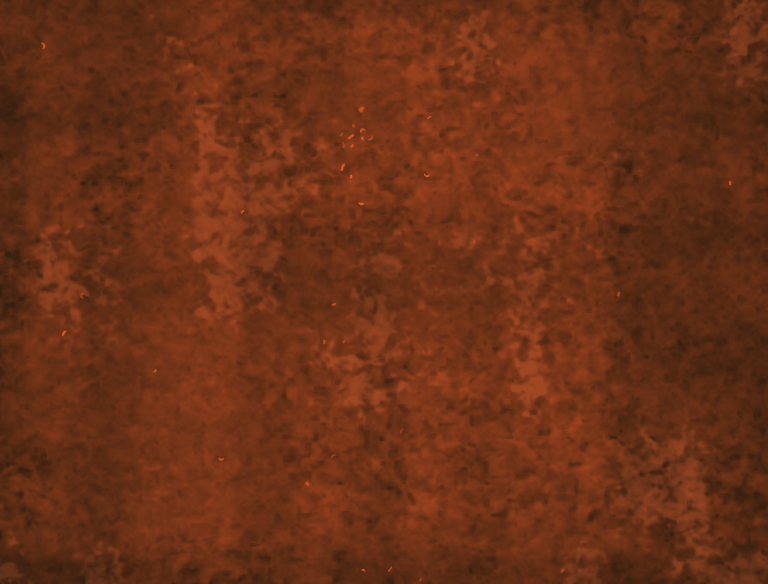
Give the GLSL for this texture, as a WebGL 1 fragment shader.

```glsl
precision highp float;
// Rust-brown worn cloth under a warm lamp: soft crossing bands and a wide glow
// carry fine blotchy grain, small dark pits and pale rubbed patches. Short bent
// orange flecks gather along two wandering seams.
uniform vec2 u_resolution;

float hash(vec2 p) {
  vec3 q = fract(p.xyx * 0.1031);
  q += dot(q, q.yzx + 33.33);
  return fract((q.x + q.y) * q.z);
}

float noise(vec2 p) {
  vec2 i = floor(p), f = fract(p);
  f = f * f * f * (f * (f * 6.0 - 15.0) + 10.0);
  return mix(mix(hash(i), hash(i + vec2(1.0, 0.0)), f.x),
             mix(hash(i + vec2(0.0, 1.0)), hash(i + 1.0), f.x), f.y);
}

// Signed layered noise, turned at each octave to hide the lattice
float mottle(vec2 p) {
  float sum = 0.0, amp = 0.5;
  for (int i = 0; i < 3; i++) {
    p = mat2(1.3, 0.9, -0.9, 1.3) * p + 17.3;
    sum += amp * (noise(p) - 0.5);
    amp *= 0.75;
  }
  return sum;
}

// Closeness to the two seams, one upright and one slanting
float seams(vec2 p) {
  float sway = 0.08 * (noise(vec2(p.y * 5.0, 3.0)) - 0.5);
  float upright = (p.x - 0.6 - sway) / 0.028;
  float slanted = (p.x - 1.13 + 0.5 * p.y - sway) / 0.025;
  return exp(-upright * upright) + 0.6 * exp(-slanted * slanted);
}

// One bent fleck per chosen cell, almost only close to a seam
float flecks(vec2 p, float pixel) {
  const float cells = 62.0;
  vec2 id = floor(p * cells);
  float chance = 0.002 + 0.3 * seams((id + 0.5) / cells)
               * smoothstep(0.45, 0.75, noise(id * 0.15 + 8.0));
  float present = step(hash(id + 71.0), chance);
  vec2 jitter = vec2(hash(id + 5.0), hash(id + 13.0)) - 0.5;
  vec2 d = fract(p * cells) - 0.5 - 0.25 * jitter;
  float angle = 2.4 * hash(id + 29.0) - 0.4;
  d = mat2(cos(angle), -sin(angle), sin(angle), cos(angle)) * d;
  d.y += 4.0 * (hash(id + 37.0) - 0.5) * d.x * d.x;
  float halfLength = 0.05 + 0.2 * hash(id + 43.0);
  float dist = length(vec2(max(abs(d.x) - halfLength, 0.0), d.y));
  float body = 1.0 - smoothstep(0.04, 0.09 + pixel * cells, dist);
  return present * body * (0.3 + 0.7 * hash(id + 53.0));
}

void main() {
  vec2 p = gl_FragCoord.xy / u_resolution.y;
  float pixel = 1.0 / u_resolution.y;
  vec2 centre = vec2(0.5 * u_resolution.x / u_resolution.y, 0.5);
  vec2 warp = vec2(noise(p * 38.0), noise(p * 38.0 + 41.0)) - 0.5;
  vec2 cloth = p + 0.009 * warp;

  // Lamp glow
  vec2 away = (p - centre) * vec2(1.0, 0.75);
  float tone = 0.61 - 1.05 * dot(away, away) + 0.13 * seams(p);

  // Crossing bands with fairly straight sides
  float weft = noise(cloth * vec2(1.3, 10.0) + vec2(3.0, 5.0));
  float warpBand = noise(cloth * vec2(11.0, 1.6) + 23.0);
  tone += 0.30 * (smoothstep(0.15, 0.7, weft) - 0.6);
  tone += 0.26 * (smoothstep(0.2, 0.8, warpBand) - 0.5);

  // Blotchy grain, stronger in worn areas
  float worn = smoothstep(0.3, 0.75, noise(p * vec2(5.0, 6.0) + 61.0));
  float rough = 0.75 + 0.55 * worn;
  float grain = mottle(cloth * vec2(29.0, 34.0));
  tone += rough * 0.80 * grain;

  // Small pits and thread-fine tooth
  float pitField = noise(cloth * vec2(78.0, 92.0) + 90.0);
  tone -= 0.22 * rough * (1.0 - smoothstep(0.08, 0.34, pitField));
  tone += 0.13 * (noise(p * 170.0) - 0.5);

  // Small pale rubbed patches, broken up by the grain
  float patchField = noise(cloth * vec2(11.0, 5.5) + 12.0);
  float pale = smoothstep(0.76, 0.98, patchField + 0.55 * grain);
  tone += 0.30 * pale;

  vec3 color = mix(vec3(0.30, 0.15, 0.07), vec3(0.56, 0.24, 0.11),
                   clamp(tone, -0.3, 1.25));
  color += pale * vec3(0.0, 0.012, 0.015);

  // Glowing flecks
  color = mix(color, vec3(0.94, 0.38, 0.15), 0.9 * flecks(cloth, pixel));
  gl_FragColor = vec4(color, 1.0);
}
```
